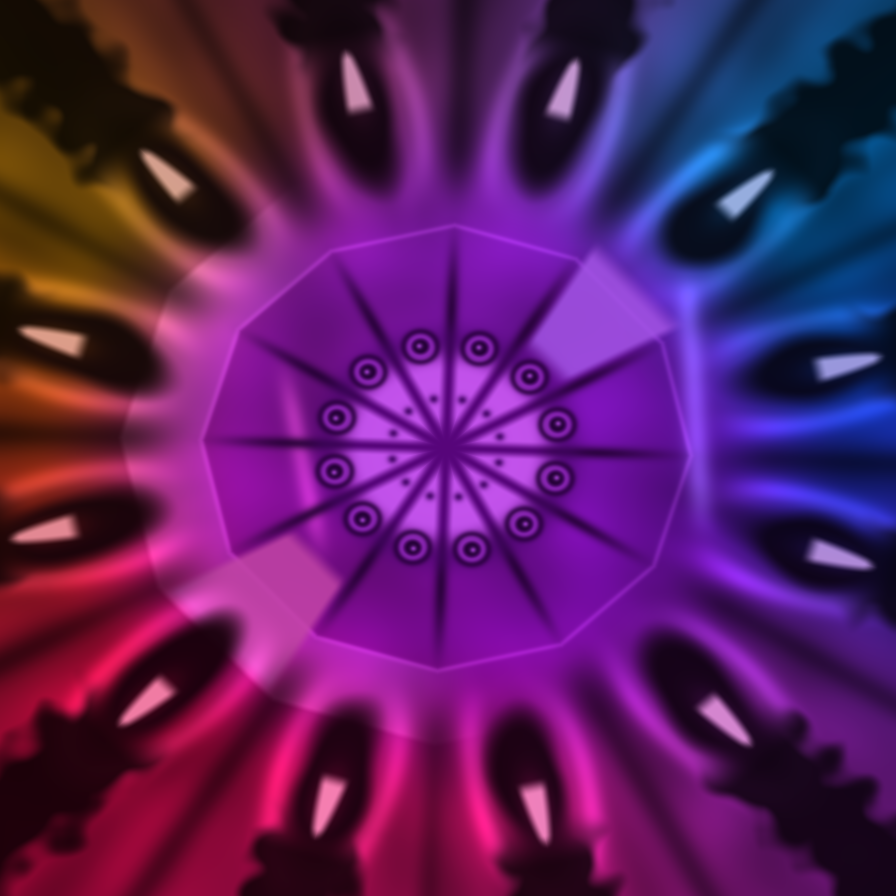
This background is drawn by a three.js fragment shader. Its source:

```glsl
// Draws a twelve-fold glowing rosette with dark pods, glints and a beaded heart.
varying vec2 vUv;

const float PI = 3.14159265;

vec2 hashGradient(vec2 c) {
  float h = fract(sin(dot(c, vec2(127.1, 311.7))) * 43758.5);
  return vec2(cos(h * 2.0 * PI), sin(h * 2.0 * PI));
}

float gradientNoise(vec2 p) {
  vec2 i = floor(p), f = fract(p);
  vec2 u = f * f * (3.0 - 2.0 * f);
  float a = dot(hashGradient(i), f);
  float b = dot(hashGradient(i + vec2(1, 0)), f - vec2(1, 0));
  float c = dot(hashGradient(i + vec2(0, 1)), f - vec2(0, 1));
  float d = dot(hashGradient(i + vec2(1, 1)), f - vec2(1, 1));
  return mix(mix(a, b, u.x), mix(c, d, u.x), u.y);
}

float band(float x, float lo, float hi, float soft) {
  return smoothstep(lo - soft, lo + soft, x) * (1.0 - smoothstep(hi - soft, hi + soft, x));
}

float bell(float x, float width) {
  return exp(-x * x / (width * width));
}

// Colour weighted by closeness to a direction in degrees
vec4 lobe(float angle, float degreesAt, vec3 color) {
  return vec4(color, 1.0) * exp(10.0 * (cos(angle - radians(degreesAt)) - 1.0));
}

vec3 rimColor(float a) {
  vec4 sum = lobe(a, 0.0, vec3(0.07, 0.12, 0.57)) + lobe(a, 38.0, vec3(0.0, 0.38, 0.60))
    + lobe(a, 85.0, vec3(0.38, 0.17, 0.52)) + lobe(a, 112.0, vec3(0.36, 0.07, 0.12))
    + lobe(a, 145.0, vec3(0.48, 0.39, 0.0)) + lobe(a, 178.0, vec3(0.50, 0.13, 0.06))
    + lobe(a, 222.0, vec3(0.62, 0.02, 0.21)) + lobe(a, 268.0, vec3(0.66, 0.05, 0.32))
    + lobe(a, 315.0, vec3(0.44, 0.09, 0.50));
  return sum.rgb / sum.a;
}

void main() {
  // Slightly wide polar space, folded into twelve sectors
  vec2 p = (vUv - vec2(0.498, 0.5)) * vec2(0.91, 1.0);
  float r = max(length(p), 0.0001);
  vec2 dir = p / r;
  float angle = atan(p.y, p.x + 0.00001);
  float turn = angle + 0.035;
  float s = mod(turn, PI / 6.0) - PI / 12.0;
  float sector = mod(floor(turn / (PI / 6.0)) + 12.0, 12.0);
  vec2 q = r * vec2(cos(s), sin(s));
  float spoke = r * sin(PI / 12.0 - abs(s));
  float grain = gradientNoise(p * 11.0);
  float streaks = gradientNoise(dir * 9.0 + p * 3.0);

  // Violet core melting into the coloured rim
  vec3 rim = rimColor(angle);
  vec3 core = vec3(0.46, 0.06, 0.60) + vec3(-0.22, 0.0, 0.16) * p.x + vec3(0.0, 0.1, 0.15) * p.y;
  vec3 col = mix(core, rim, smoothstep(0.20, 0.43, r));
  col *= 1.0 + 0.35 * grain + 0.4 * streaks * smoothstep(0.2, 0.4, r);

  // Faceted rings and their lit panes
  float left = smoothstep(0.1, 0.6, -dir.x - 0.3 * dir.y);
  col += vec3(0.13, 0.10, 0.13) * left * band(q.x, 0.24, 0.32, 0.004);
  col += vec3(0.12, 0.07, 0.13) * bell(q.x - 0.24, 0.003);
  float upperPane = 1.0 - step(0.5, abs(sector - 1.0));
  float lowerPane = 1.0 - step(0.5, abs(sector - 7.0));
  float paneEdge = smoothstep(0.003, 0.015, spoke);
  col = mix(col, vec3(0.64, 0.33, 0.90), 0.85 * upperPane * paneEdge * band(q.x, 0.14, 0.262, 0.012));
  col = mix(col, vec3(0.76, 0.27, 0.65), 0.85 * lowerPane * paneEdge * band(q.x, 0.18, 0.315, 0.01));

  // Upright reflections on either side
  col += vec3(0.20, 0.20, 0.32) * bell(vUv.x - 0.775 - 0.06 * (0.55 - vUv.y), 0.014)
    * band(vUv.y, 0.43, 0.67, 0.04);
  col += vec3(0.28, 0.13, 0.22) * bell(vUv.x - 0.335 - 0.2 * (0.5 - vUv.y), 0.012)
    * band(vUv.y, 0.40, 0.57, 0.04);

  // Soft halos and creases between the pods
  float pod = length((q - vec2(0.385, 0.0)) / vec2(0.085, 0.037));
  float outer = smoothstep(0.25, 0.34, r);
  col *= 1.0 + outer * (0.45 * bell(pod - 1.55, 0.35) - 0.15);
  col += vec3(0.06, 0.05, 0.07) * outer * bell(pod - 1.5, 0.3);
  col *= 1.0 - 0.42 * outer * bell(spoke, 0.016);

  // Dark pods with ragged trails running outward
  vec3 shade = rim * 0.12 + vec3(0.02, 0.0, 0.02);
  col = mix(col, shade, 0.95 * (1.0 - smoothstep(0.65, 1.25, pod + 0.5 * grain)));
  float trailWidth = 0.052 + 0.035 * gradientNoise(p * 28.0);
  float trail = smoothstep(0.42, 0.48, q.x) * (1.0 - smoothstep(-0.014, 0.014, abs(q.y) - trailWidth));
  col = mix(col, rim * 0.13, 0.92 * trail);
  col += rim * 0.35 * bell(length((q - vec2(0.41, 0.0)) / vec2(0.05, 0.022)), 0.7);

  // Tapered glints
  float taper = 0.013 * sqrt(max(0.0, (0.458 - q.x) / 0.07));
  float glint = band(q.x, 0.388, 0.452, 0.009) * (1.0 - smoothstep(-0.006, 0.005, abs(q.y) - taper));
  col = mix(col, mix(rim * 1.5, vec3(0.95, 0.78, 0.86), 0.6), glint);

  // Spokes, strongest just outside the heart
  float spokeFade = 1.0 - smoothstep(0.15, 0.27, r);
  col = mix(col, vec3(0.13, 0.0, 0.19), 0.85 * spokeFade * bell(spoke, 0.007));

  // Bright petalled heart
  float heart = 1.0 - smoothstep(0.085, 0.125, r);
  float petal = smoothstep(0.0, 0.011, spoke) * smoothstep(0.004, 0.04, r);
  vec3 heartColor = mix(vec3(0.34, 0.02, 0.48), vec3(0.76, 0.32, 0.92), petal);
  col = mix(col, heartColor, heart);
  col = mix(col, vec3(0.28, 0.02, 0.42), 0.55 * bell(r - 0.121, 0.018));
  col = mix(col, vec3(0.24, 0.0, 0.38), 0.85 * bell(length(q - vec2(0.056, 0.0)), 0.005));

  // Ring of beads
  float bead = length(q - vec2(0.116, 0.0));
  col = mix(col, vec3(0.16, 0.0, 0.24), 0.8 * bell(bead - 0.017, 0.004));
  col = mix(col, vec3(0.54, 0.15, 0.70), 0.8 * bell(bead - 0.0115, 0.003));
  col = mix(col, vec3(0.13, 0.0, 0.20), 0.95 * (1.0 - smoothstep(0.005, 0.011, bead)));
  col += vec3(0.40, 0.20, 0.48) * bell(length(q - vec2(0.117, 0.001)), 0.003);

  gl_FragColor = vec4(clamp(col, 0.0, 1.0), 1.0);
}
```
